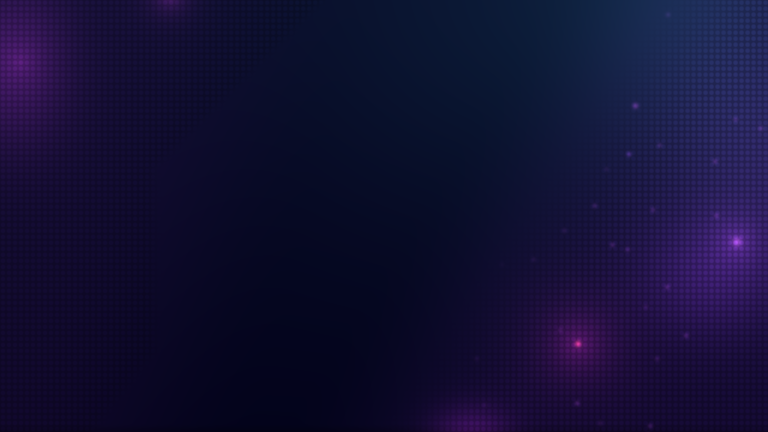
Reproduce this background procedurally as a WebGL 1 fragment shader.

```glsl
precision highp float;
// Dark navy backdrop with teal and violet light in the corners.
// Gaussian washes form the colour, a fine dot screen covers both sides,
// and glowing points plus hashed sparks lie on top.

uniform vec2 u_resolution;

float hash(vec2 p) {
  vec3 q = fract(vec3(p.xyx) * 0.1031);
  q += dot(q, q.yzx + 33.33);
  return fract((q.x + q.y) * q.z);
}

// Soft elliptical light
float wash(vec2 p, vec2 center, vec2 radius) {
  vec2 d = (p - center) / radius;
  return exp(-dot(d, d));
}

// Light with a pointed peak and a long falloff
float halo(vec2 p, vec2 center, float radius) {
  return exp(-length(p - center) / radius);
}

// Dot screen coverage: left panel with cut corners, right diagonal panel
float screenMask(vec2 p) {
  float upperCut = 0.37 + max(p.y - 0.61, 0.0);
  float lowerCut = 0.75 * max(0.19 - p.y, 0.0);
  float left = 1.0 - smoothstep(-0.04, 0.01, p.x - upperCut + lowerCut);
  float right = smoothstep(-0.03, 0.28, p.x - 0.86 - 0.67 * p.y);
  return max(left * 0.85, right);
}

// One faint spark in some cells, denser toward the right
vec3 sparks(vec2 p) {
  vec3 light = vec3(0.0);
  vec2 cell = floor(p / 0.09);
  for (int j = -1; j <= 1; j++) {
    for (int i = -1; i <= 1; i++) {
      vec2 id = cell + vec2(float(i), float(j));
      vec2 jitter = vec2(hash(id + 3.7), hash(id + 19.1));
      vec2 center = (id + jitter) * 0.09;
      float region = smoothstep(0.0, 0.35, center.x - 0.9 - 0.45 * center.y);
      float lit = step(0.72, hash(id + 41.3)) * region;
      float power = 0.06 + 0.14 * hash(id + 7.9);
      light += vec3(0.75, 0.3, 0.9) * lit * power * wash(p, center, vec2(0.006));
    }
  }
  return light;
}

void main() {
  vec2 p = gl_FragCoord.xy / u_resolution.y;
  p.x *= 1.7778 * u_resolution.y / u_resolution.x;

  // Broad background light
  vec3 color = mix(vec3(0.012, 0.012, 0.105), vec3(0.03, 0.04, 0.15), p.y);
  color += vec3(0.012, 0.05, 0.05) * wash(p, vec2(1.15, 0.95), vec2(0.5, 0.5));
  color += vec3(0.03, 0.10, 0.11) * wash(p, vec2(1.62, 1.05), vec2(0.34, 0.38));
  color += vec3(0.065, 0.026, 0.09) * smoothstep(-0.15, 0.4, p.x - 0.8 - 0.6 * p.y);
  color += vec3(0.05, 0.018, 0.06) * (1.0 - smoothstep(0.0, 0.6, p.x - 0.25 * p.y));
  color += vec3(0.08, 0.06, 0.13) * wash(p, vec2(1.78, 0.62), vec2(0.22, 0.27));
  color += vec3(0.11, 0.04, 0.16) * wash(p, vec2(1.64, 0.36), vec2(0.16, 0.14));

  // Violet side glows
  color += vec3(0.16, 0.04, 0.17) * wash(p, vec2(0.03, 0.85), vec2(0.13, 0.19));
  color += vec3(0.11, 0.025, 0.11) * halo(p, vec2(0.046, 0.856), 0.035);
  color += vec3(0.24, 0.06, 0.24) * halo(p, vec2(0.393, 1.01), 0.03);
  color += vec3(0.19, 0.035, 0.21) * wash(p, vec2(1.09, -0.02), vec2(0.09, 0.075));
  color += vec3(0.28, 0.045, 0.23) * halo(p, vec2(1.338, 0.204), 0.062);
  color += vec3(0.20, 0.07, 0.25) * halo(p, vec2(1.706, 0.44), 0.04);

  // Fine dot screen
  vec2 grid = fract(p / 0.0139) - 0.5;
  float dots = 1.0 - smoothstep(0.2, 0.55, length(grid));
  color *= mix(1.0, 0.82 + 0.27 * dots, screenMask(p));

  // Bright cores and sparks
  color += vec3(0.50, 0.13, 0.20) * wash(p, vec2(1.338, 0.204), vec2(0.007));
  color += vec3(0.28, 0.13, 0.28) * wash(p, vec2(1.706, 0.44), vec2(0.010));
  color += vec3(0.24, 0.08, 0.26) * wash(p, vec2(1.471, 0.755), vec2(0.007));
  color += vec3(0.16, 0.07, 0.24) * wash(p, vec2(1.456, 0.643), vec2(0.006));
  color += sparks(p);

  // Slight darkening at the lower edge
  color *= 0.8 + 0.2 * smoothstep(0.0, 0.02, p.y);
  gl_FragColor = vec4(color, 1.0);
}
```
